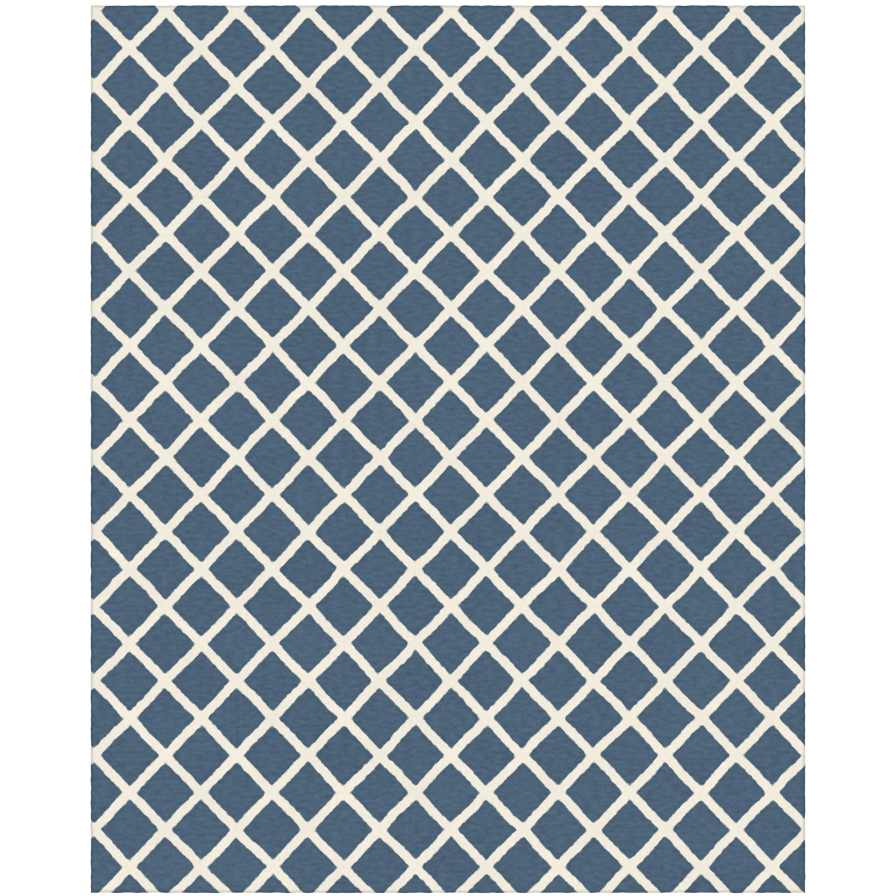
Write a Shadertoy shader that draws this pattern.

```glsl
const vec3 BACKDROP = vec3(1.0);
const vec3 CREAM = vec3(0.945, 0.925, 0.865);
const vec3 BLUE_LIGHT = vec3(0.33, 0.42, 0.50);
const vec3 BLUE_DARK = vec3(0.28, 0.36, 0.44);

vec2 hashGradient(vec2 cell) {
    float h = fract(sin(dot(cell, vec2(127.1, 311.7))) * 43758.5);
    float angle = 6.28319 * h;
    return vec2(cos(angle), sin(angle));
}

float gradientNoise(vec2 p) {
    vec2 i = floor(p), f = p - i;
    vec2 u = f * f * f * (f * (f * 6.0 - 15.0) + 10.0);
    vec2 e = vec2(1.0, 0.0);
    float a = dot(hashGradient(i), f);
    float b = dot(hashGradient(i + e), f - e);
    float c = dot(hashGradient(i + e.yx), f - e.yx);
    float d = dot(hashGradient(i + 1.0), f - 1.0);
    return mix(mix(a, b, u.x), mix(c, d, u.x), u.y);
}

float smoothMin(float a, float b, float k) {
    float h = max(k - abs(a - b), 0.0) / k;
    return min(a, b) - 0.25 * k * h * h;
}

float boxDistance(vec2 p, vec2 halfSize) {
    vec2 d = abs(p) - halfSize;
    return length(max(d, 0.0)) + min(max(d.x, d.y), 0.0);
}

// Distance to the nearest whole-numbered line of one diagonal family
float lineDistance(float coord, float along, float seed, float spacing, float sway) {
    float id = floor(coord + 0.5);
    float bend = sway * gradientNoise(vec2(along * 1.7, id * 7.3 + seed));
    return abs(coord - id + bend) * spacing;
}

// Signed distance to the diamond trellis, with hand-tufted irregularity
float trellisDistance(vec2 p, vec2 pitch, float halfWidth) {
    vec2 q = p / pitch;
    float spacing = 1.0 / length(1.0 / pitch);
    float rising = lineDistance(q.x - q.y, q.x + q.y, 0.37, spacing, 0.035);
    float falling = lineDistance(q.x + q.y, q.x - q.y, 41.61, spacing, 0.035);
    float fuzz = 0.0011 * gradientNoise(p * 150.0) + 0.0006 * gradientNoise(p * 290.0);
    return smoothMin(rising, falling, 0.003) - halfWidth + fuzz;
}

// Blue pile: short horizontal rows of yarn over broad tonal drift
vec3 bluePile(vec2 p) {
    float rows = gradientNoise(p * vec2(100.0, 240.0));
    float grain = gradientNoise(p * vec2(270.0, 310.0) + 19.0);
    float drift = gradientNoise(p * vec2(7.0, 16.0) + 5.0);
    float tone = 0.56 + 0.75 * rows + 0.5 * grain + 0.25 * drift;
    return mix(BLUE_DARK, BLUE_LIGHT, clamp(tone, -0.25, 1.25));
}

vec3 creamPile(vec2 p) {
    float grain = gradientNoise(p * 230.0 + 31.0);
    float drift = gradientNoise(p * 22.0 + 8.0);
    return CREAM * (1.0 + 0.025 * grain + 0.02 * drift);
}

float coverage(float dist, float softness) {
    return 1.0 - smoothstep(-softness, softness, dist);
}

void mainImage(out vec4 fragColor, in vec2 fragCoord) {
    float side = min(iResolution.x, iResolution.y);
    vec2 uv = (fragCoord - 0.5 * iResolution.xy) / side + 0.5;
    float pixel = 1.0 / side;

    // Trellis about 10 diamonds across and 12 down
    float trellis = trellisDistance(uv - vec2(0.4635, 0.531), vec2(0.0797, 0.0831), 0.0052);
    vec3 blue = bluePile(uv);
    blue *= 1.0 - 0.08 * exp(-max(trellis, 0.0) / 0.002);
    vec3 color = mix(blue, creamPile(uv), coverage(trellis, max(0.0012, 0.75 * pixel)));

    // Rug outline with a faintly shaded, uneven bound edge
    float edgeFuzz = 0.0007 * gradientNoise(uv * 120.0);
    float rug = boxDistance(uv - vec2(0.5, 0.4987), vec2(0.3985, 0.495)) + edgeFuzz;
    color *= 1.0 - 0.14 * smoothstep(-0.004, 0.0, rug);
    color = mix(BACKDROP, color, coverage(rug, 0.75 * pixel));

    fragColor = vec4(color, 1.0);
}
```
